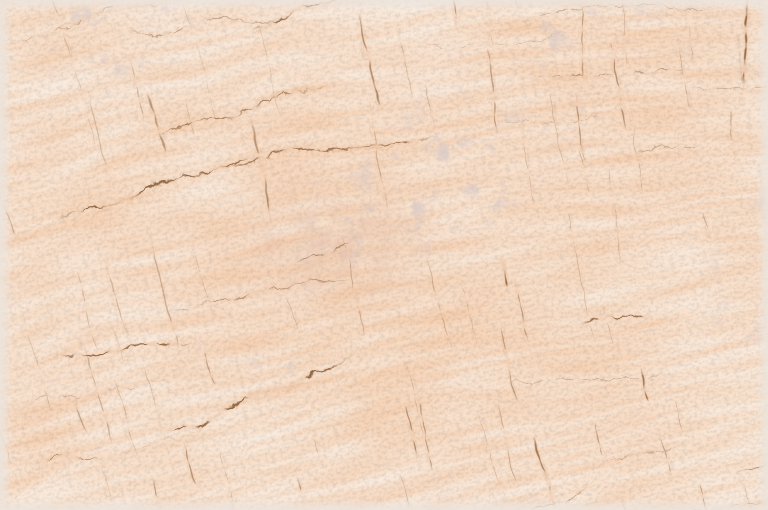
This texture is drawn by a WebGL 2 fragment shader. Its source:

```glsl
#version 300 es
precision highp float;
// Pale sawn wood: curved grain, radial checks, ragged cracks along the rings, faint stains.

#define DEEP_WOOD vec3(0.945, 0.808, 0.695)
#define PALE_WOOD vec3(0.958, 0.893, 0.835)
#define CRACK_COLOR vec3(0.52, 0.35, 0.20)
#define HALO_COLOR vec3(0.90, 0.72, 0.58)
#define STAIN_COLOR vec3(0.85, 0.79, 0.78)
#define RIM_COLOR vec3(0.925, 0.895, 0.865)
#define GRAIN_FREQ 38.0
#define GRAIN_CONTRAST 0.75
#define TOOTH_CONTRAST 0.085
#define RADIAL_DENSITY 0.62
#define RING_DENSITY 0.50
#define CRACK_WIDTH 0.0021

uniform vec2 u_resolution;
out vec4 fragColor;

vec4 hash4(vec2 p) {
    vec4 q = fract(p.xyxy * vec4(0.1031, 0.1030, 0.0973, 0.1099));
    q += dot(q, q.wzxy + 33.33);
    return fract((q.xxyz + q.yzzw) * q.zywx);
}

float gradientAt(vec2 cell, vec2 offset) {
    float angle = 6.2832 * hash4(cell).x;
    return dot(vec2(cos(angle), sin(angle)), offset);
}

// Gradient noise, roughly -0.7 to 0.7
float noise(vec2 p) {
    vec2 i = floor(p), f = p - i;
    vec2 u = f * f * f * (f * (f * 6.0 - 15.0) + 10.0);
    vec2 e = vec2(1.0, 0.0);
    return mix(mix(gradientAt(i, f), gradientAt(i + e, f - e), u.x),
               mix(gradientAt(i + e.yx, f - e.yx), gradientAt(i + 1.0, f - 1.0), u.x), u.y);
}

float fbm(vec2 p) {
    float sum = 0.0, amp = 1.0;
    for (int i = 0; i < 4; i++) {
        sum += amp * noise(p);
        p = p * 2.03 + 17.3;
        amp *= 0.5;
    }
    return sum;
}

// Tapered, broken cracks running along q.x; returns (core, halo)
vec2 cracks(vec2 q, vec2 cell, float density, float tilt, float seed) {
    float px = 1.0 / u_resolution.y;
    vec2 result = vec2(0.0);
    for (int j = -1; j <= 1; j++)
    for (int i = -1; i <= 1; i++) {
        vec2 id = floor(q / cell) + vec2(i, j);
        vec4 h = hash4(id + seed);
        vec4 k = hash4(id + seed + 57.0);
        if (k.x > density) continue;
        vec2 d = q - (id + h.xy) * cell;
        d.y -= d.x * (k.y - 0.5) * tilt;
        float taper = 1.0 - abs(d.x) / (cell.x * mix(0.2, 0.75, h.z));
        float strength = mix(0.22, 1.0, h.w * h.w);
        float dash = noise(vec2(d.x * 34.0, 9.0 * h.x + seed));
        float width = CRACK_WIDTH * strength * clamp(0.75 + 1.2 * dash, 0.2, 1.3);
        float fade = smoothstep(0.0, 0.35, taper) * strength;
        float core = 1.0 - smoothstep(max(width - px, 0.0), width + 0.7 * px, abs(d.y));
        float halo = 1.0 - smoothstep(0.0, 0.009, abs(d.y));
        core *= fade * smoothstep(-0.28, 0.12, dash);
        result = max(result, vec2(core, halo * fade));
    }
    return result;
}

void main() {
    vec2 p = gl_FragCoord.xy / u_resolution.y;
    float aspect = u_resolution.x / u_resolution.y;

    // Curved frame: t follows the rings, s crosses them
    float t = p.x + 0.28 * p.y - 0.09 * p.x * p.y * p.y;
    float s = p.y - 0.28 * p.x + 0.09 * p.x * p.x * p.y;
    float bend = 0.022 * noise(p * vec2(3.0, 5.0) + 4.0);

    // Grain streaks over broad tone drift
    float streak = noise(vec2(t * 4.5, (s + bend) * GRAIN_FREQ));
    streak += 0.55 * noise(vec2(t * 8.0 + 31.0, (s + 1.5 * bend) * GRAIN_FREQ * 2.1));
    float drift = fbm(p * vec2(1.8, 2.8) + 11.0);
    vec2 edge = min(p, vec2(aspect, 1.0) - p);
    float rim = min(edge.x, edge.y);
    float tone = 0.42 + GRAIN_CONTRAST * streak + 0.35 * drift + 0.28 * exp(-rim * 9.0);
    vec3 color = mix(DEEP_WOOD, PALE_WOOD, clamp(tone, -0.15, 1.15));

    // Fine surface tooth
    float tooth = noise(vec2(t, s) * vec2(95.0, 140.0)) + 0.7 * noise(p * 210.0);
    color *= 1.0 + TOOTH_CONTRAST * min(tooth, 0.22);

    // Grey-lavender stains and a pinkish heart
    float region = smoothstep(0.05, 0.5, fbm(p * 2.3 + 41.0));
    float spots = smoothstep(0.12, 0.6, fbm(p * 19.0 + 7.0));
    color = mix(color, STAIN_COLOR, 0.75 * region * spots);
    vec2 heart = (p - vec2(0.65, 0.52)) / vec2(0.15, 0.09);
    float blush = exp(-dot(heart, heart)) * (0.5 + 0.8 * fbm(p * 22.0));
    color = mix(color, vec3(0.88, 0.74, 0.67), clamp(0.55 * blush, 0.0, 1.0));

    // Radial checks and cracks along the rings
    float wander = 0.007 * noise(vec2(s * 14.0, t * 5.0)) + 0.002 * noise(p * 55.0);
    vec2 radial = cracks(vec2(s, t + wander), vec2(0.17, 0.085), RADIAL_DENSITY, 0.12, 3.0);
    radial *= mix(0.55, 1.0, smoothstep(-0.2, 0.7, p.x - 0.5 * p.y));
    float ragged = 0.026 * noise(vec2(t * 10.0, s * 6.0)) + 0.009 * fbm(p * 40.0);
    vec2 ring = cracks(vec2(t, s + ragged), vec2(0.32, 0.125), RING_DENSITY, 0.3, 23.0);
    vec2 crack = max(radial, ring);
    color = mix(color, HALO_COLOR, 0.35 * crack.y);
    color = mix(color, CRACK_COLOR, 0.9 * crack.x);

    // Soft pale rim
    color = mix(color, RIM_COLOR, 0.85 * (1.0 - smoothstep(0.0, 0.026, rim)));
    fragColor = vec4(clamp(color, 0.0, 1.0), 1.0);
}
```
